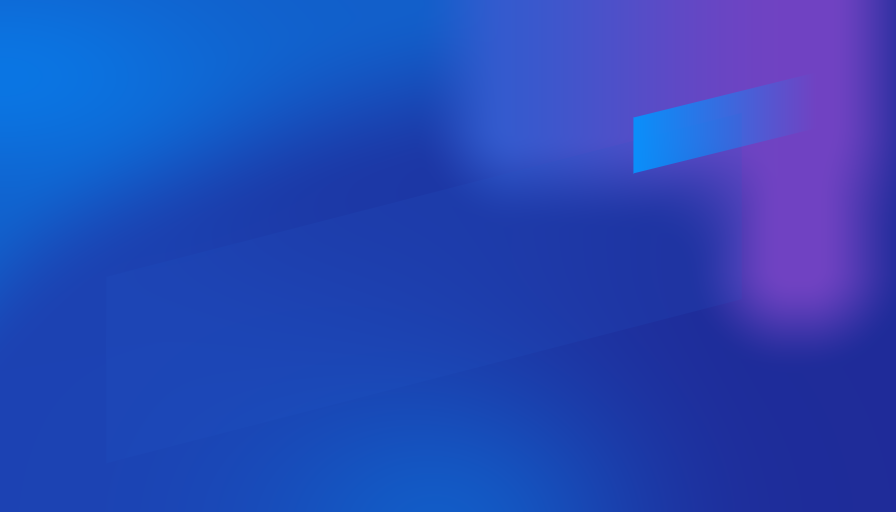
A Shadertoy shader for this background:

```glsl
const float ASPECT = 1.7455;
const vec3 BASE_LEFT = vec3(0.11, 0.26, 0.70);
const vec3 BASE_RIGHT = vec3(0.12, 0.17, 0.60);
const vec3 SHADE = vec3(0.11, 0.21, 0.64);
const vec3 SKY = vec3(0.07, 0.37, 0.79);
const vec3 AZURE = vec3(0.04, 0.46, 0.89);
const vec3 FLOOR_BLUE = vec3(0.07, 0.36, 0.78);
const vec3 PERIWINKLE = vec3(0.19, 0.36, 0.81);
const vec3 VIOLET = vec3(0.44, 0.26, 0.76);
const vec3 PANEL_BLUE = vec3(0.13, 0.34, 0.78);
const vec3 CHIP_BLUE = vec3(0.04, 0.56, 0.98);
const float PANEL_ALPHA = 0.15;
const float PANEL_SLOPE = 0.2587;
const float CHIP_SLOPE = 0.248;

// Soft elliptical spot
float glow(vec2 p, vec2 center, vec2 radius) {
    vec2 d = (p - center) / radius;
    return exp(-dot(d, d));
}

float roundBox(vec2 p, vec2 center, vec2 halfSize, float radius) {
    vec2 d = abs(p - center) - halfSize + radius;
    return length(max(d, 0.0)) + min(max(d.x, d.y), 0.0) - radius;
}

float smoothMin(float a, float b, float k) {
    float h = max(k - abs(a - b), 0.0) / k;
    return min(a, b) - h * h * k * 0.25;
}

// Coverage of a parallelogram with upright sides
float slantedBar(vec2 p, vec2 center, vec2 halfSize, float slope) {
    vec2 q = p - center;
    q.y -= slope * q.x;
    vec2 d = halfSize - abs(q);
    d.y *= inversesqrt(1.0 + slope * slope);
    return clamp(min(d.x, d.y) * iResolution.y + 0.5, 0.0, 1.0);
}

void mainImage(out vec4 fragColor, in vec2 fragCoord) {
    vec2 p = fragCoord / iResolution.xy * vec2(ASPECT, 1.0);

    // Base gradient and shaded middle
    vec3 color = mix(BASE_LEFT, BASE_RIGHT, smoothstep(0.3, 1.5, p.x));
    color = mix(color, SHADE, 0.8 * glow(p, vec2(0.68, 0.64), vec2(0.45, 0.2)));

    // Bright upper left, bounded by a curve
    float skyEdge = 0.41 + 0.45 * (1.0 - exp(-p.x / 0.4));
    float sky = smoothstep(-0.14, 0.19, p.y - skyEdge);
    sky *= 1.0 - smoothstep(0.9, 1.5, p.x);
    color = mix(color, SKY, sky);
    color = mix(color, AZURE, glow(p, vec2(0.0, 0.85), vec2(0.42, 0.2)));

    // Glow rising from the bottom
    color = mix(color, FLOOR_BLUE, glow(p, vec2(0.85, -0.04), vec2(0.37, 0.29)));

    // Violet haze: a wide arm and a tall arm
    float wideArm = roundBox(p, vec2(1.285, 0.96), vec2(0.395, 0.32), 0.12);
    float tallArm = roundBox(p, vec2(1.555, 0.80), vec2(0.135, 0.44), 0.12);
    float haze = smoothstep(0.09, -0.10, smoothMin(wideArm, tallArm, 0.12));
    vec3 hazeColor = mix(PERIWINKLE, VIOLET, smoothstep(0.88, 1.55, p.x));
    color = mix(color, hazeColor, haze);

    // Faint large panel
    float panel = slantedBar(p, vec2(0.826, 0.4375), vec2(0.619, 0.182), PANEL_SLOPE);
    color = mix(color, PANEL_BLUE, PANEL_ALPHA * panel);

    // Small bright bar fading to the right
    float chip = slantedBar(p, vec2(1.412, 0.76), vec2(0.178, 0.0545), CHIP_SLOPE);
    float fade = 1.0 - clamp((p.x - 1.234) / 0.356, 0.0, 1.0);
    color = mix(color, CHIP_BLUE, chip * fade);

    fragColor = vec4(color, 1.0);
}
```
